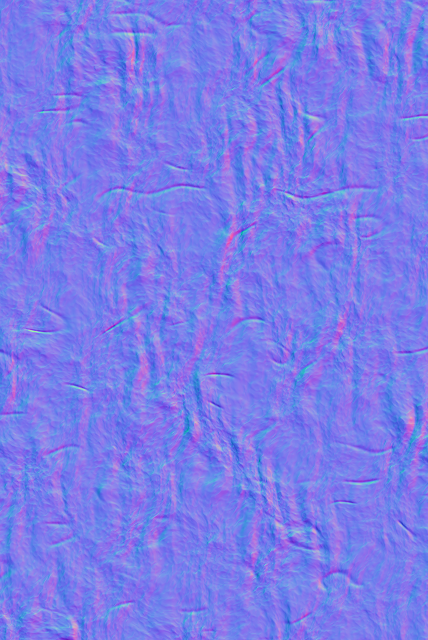
Give the GLSL for this texture map, as a WebGL 1 fragment shader.

```glsl
precision highp float;
uniform vec2 u_resolution;

#define BASE_TINT vec3(0.481, 0.489, 0.930)
#define RIDGE_SLOPE 0.085
#define STRIP_SLOPE 0.062
#define FIBRE_SLOPE 0.028
#define LUMP_SLOPE 0.062
#define CRACK_DEPTH 0.0008
#define LEAN 0.07
#define BLUE_FALLOFF 1.1
#define SAMPLE_STEP 0.0013

vec2 hashDirection(vec2 cell) {
  vec3 k = fract(cell.xyx * vec3(0.1031, 0.1030, 0.0973));
  k += dot(k, k.yzx + 33.33);
  float angle = 6.2832 * fract((k.x + k.y) * k.z);
  return vec2(cos(angle), sin(angle));
}

// Gradient noise, roughly -0.7 to 0.7
float noise(vec2 p) {
  vec2 i = floor(p), f = fract(p);
  vec2 u = f * f * f * (f * (f * 6.0 - 15.0) + 10.0);
  vec2 e = vec2(1.0, 0.0);
  float a = dot(hashDirection(i), f);
  float b = dot(hashDirection(i + e), f - e);
  float c = dot(hashDirection(i + e.yx), f - e.yx);
  float d = dot(hashDirection(i + e.xx), f - e.xx);
  return mix(mix(a, b, u.x), mix(c, d, u.x), u.y);
}

// Absolute value with a softened crease
float crease(float n) {
  return sqrt(n * n + 0.003);
}

// Bark relief; each layer is divided by its frequency to set its slope
float barkHeight(vec2 p) {
  vec2 warp = vec2(noise(p * vec2(13.0, 11.0)), noise(p * vec2(12.0, 9.0) + 31.0));
  vec2 q = p + 0.02 * warp;
  vec2 grain = vec2(q.x - LEAN * q.y, q.y);
  float relief = mix(0.5, 1.5, smoothstep(-0.35, 0.4, noise(p * vec2(6.0, 5.0) + 7.0)));

  // Long upright plates, narrower strips and thin fibres
  float h = RIDGE_SLOPE / 25.0 * relief * crease(noise(grain * vec2(25.0, 7.0) + 3.0));
  h += STRIP_SLOPE / 52.0 * relief * noise(grain * vec2(52.0, 12.0) + 17.0);
  h += FIBRE_SLOPE / 150.0 * noise(grain * vec2(150.0, 20.0) + 53.0);

  // Crumbly lumps, each octave bent by the one before
  float frequency = 29.0;
  vec2 bend = vec2(0.0);
  for (int i = 0; i < 4; i++) {
    float n = noise(q * frequency * vec2(1.0, 0.95) + bend);
    float lump = mix(n, crease(n), 0.35);
    h += LUMP_SLOPE / frequency * mix(0.8, relief, 0.5) * lump;
    bend = vec2(19.7, 41.3) * float(i + 1) + 0.5 * vec2(n, -n);
    frequency *= 1.9;
  }

  // Sparse curved cracks across the grain
  float line = noise(q * vec2(10.0, 20.0) + 71.0) / 0.06;
  float place = smoothstep(0.08, 0.3, noise(p * vec2(13.0, 15.0) + 90.0));
  return h - CRACK_DEPTH * place * exp(-line * line);
}

void main() {
  vec2 p = gl_FragCoord.xy / u_resolution.y;
  vec2 e = vec2(SAMPLE_STEP, 0.0);
  float h = barkHeight(p);
  vec2 slope = (h - vec2(barkHeight(p + e), barkHeight(p + e.yx))) / SAMPLE_STEP;

  // Encode the slope as a tangent-space normal colour
  float blue = BASE_TINT.b - BLUE_FALLOFF * dot(slope, slope);
  gl_FragColor = vec4(BASE_TINT.rg + slope, max(blue, 0.6), 1.0);
}
```
